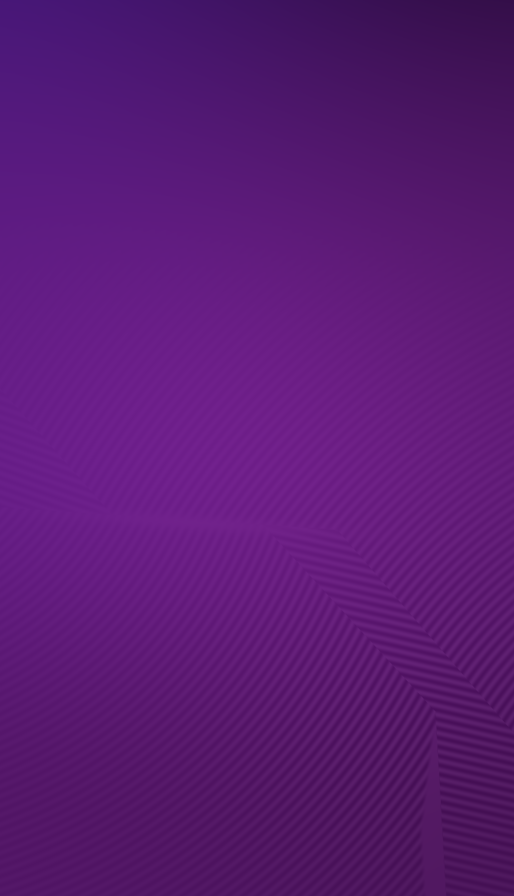
Write a Shadertoy shader that draws this background.

```glsl
// Purple gradient backdrop with fine engraved lines folded into facets.
// Corner colours and a soft glow make the base; each facet has its own
// stripe family (arcs or slanted rows), joined along straight seams.

const vec3 TOP_LEFT     = vec3(0.28, 0.09, 0.47);
const vec3 TOP_RIGHT    = vec3(0.20, 0.055, 0.28);
const vec3 MIDDLE_LEFT  = vec3(0.38, 0.11, 0.51);
const vec3 MIDDLE_RIGHT = vec3(0.35, 0.10, 0.44);
const vec3 LOW_LEFT     = vec3(0.32, 0.085, 0.40);
const vec3 LOW_RIGHT    = vec3(0.28, 0.075, 0.34);
const vec3 GLOW         = vec3(0.07, 0.016, 0.065);
const vec3 LINE_TINT    = vec3(0.95, 0.80, 0.95);

const float ASPECT       = 0.575;
const float LINE_SPACING = 0.0099;
const float FAINT_LINES  = 0.016;
const float STRONG_LINES = 0.066;
const vec2 GLOW_CENTRE   = vec2(0.30, 0.49);
const vec2 UPPER_CENTRE  = vec2(0.911, -0.042);
const vec2 LOWER_CENTRE  = vec2(-0.195, 0.609);
const vec2 LINE_FOCUS    = vec2(0.48, 0.20);
const float FOLD_TIP     = 0.206;

float bump(vec2 offset, vec2 size) {
    offset /= size;
    return exp(-dot(offset, offset));
}

float stripes(float distanceAcross) {
    return 0.5 + 0.5 * cos(6.28318 * distanceAcross / LINE_SPACING);
}

float slantedStripes(vec2 p, float slope) {
    return stripes((p.y + slope * p.x) / sqrt(1.0 + slope * slope));
}

vec3 backdrop(vec2 p) {
    float across = smoothstep(-0.1, 1.1, p.x / ASPECT);
    float up = clamp(p.y * 2.0 - 1.0, 0.0, 1.0);
    float down = smoothstep(0.0, 0.85, 1.0 - p.y * 2.0);
    vec3 top = mix(TOP_LEFT, TOP_RIGHT, across);
    vec3 middle = mix(MIDDLE_LEFT, MIDDLE_RIGHT, across);
    vec3 low = mix(LOW_LEFT, LOW_RIGHT, across);
    vec3 colour = mix(mix(middle, top, up * up), low, down);
    return colour + GLOW * bump(p - GLOW_CENTRE, vec2(0.30, 0.30));
}

void mainImage(out vec4 fragColor, in vec2 fragCoord) {
    vec2 p = fragCoord / iResolution.xy * vec2(ASPECT, 1.0);
    float pixel = 1.0 / iResolution.y;

    // Seams between the facets
    float ridge = 0.434 - 0.067 * p.x;
    float innerSeam = min(0.300 + (0.408 - p.y) * 0.926,
                          0.487 + (FOLD_TIP - p.y) * 0.058);
    float outerSeam = 0.378 + (0.408 - p.y) * 0.87;
    float leftSeam = 0.124 - (p.y - 0.427) * 0.89;

    float upper = smoothstep(-pixel, pixel, max(p.y - ridge, p.x - outerSeam));
    float band = smoothstep(-pixel, pixel, p.x - innerSeam);
    float corner = smoothstep(-pixel, pixel, leftSeam - p.x);

    // One stripe family per facet
    float upperLines = mix(stripes(length(p - UPPER_CENTRE)),
                           slantedStripes(p, 0.35), corner);
    float lowerLines = mix(stripes(length(p - LOWER_CENTRE)),
                           slantedStripes(p, 0.23), band);
    float lines = mix(lowerLines, upperLines, upper);

    // Plain strip on the ridge and plain wedge under the fold tip
    float strip = bump(vec2(p.x - 0.22, p.y - ridge + 0.003), vec2(0.15, 0.008));
    float depth = max(FOLD_TIP - p.y, 0.0);
    float wedgeWidth = min(depth * 0.18, 0.024);
    float wedge = smoothstep(-0.003, 0.003, p.x - innerSeam + wedgeWidth)
                * (1.0 - band) * smoothstep(0.0, 0.03, depth);
    lines = mix(lines, 0.6, max(strip, wedge));

    // Lines grow stronger towards the lower right
    float strength = FAINT_LINES * (1.0 - smoothstep(0.45, 0.78, p.y))
                   + STRONG_LINES * bump(p - LINE_FOCUS, vec2(0.24, 0.21));

    vec3 colour = backdrop(p) + LINE_TINT * strength * (lines - 0.38);
    colour += vec3(0.012, 0.010, 0.010) * strip + vec3(0.02, 0.01, 0.02) * wedge;
    fragColor = vec4(colour, 1.0);
}
```
